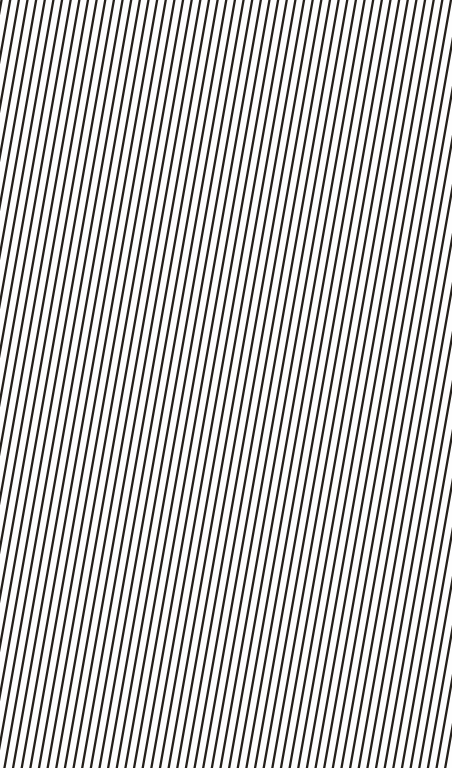
A WebGL 1 fragment shader for this pattern:

```glsl
precision highp float;

uniform vec2 u_resolution;

// Coverage of evenly spaced lines; distances are in line periods.
float lineCoverage(float phase, float halfWidth, float pixel) {
    float dist = abs(fract(phase + 0.5) - 0.5);
    return clamp((halfWidth - dist) / pixel + 0.5, 0.0, 1.0);
}

void main() {
    // Canvas widths, measured from the top left corner
    vec2 p = vec2(gl_FragCoord.x, u_resolution.y - gl_FragCoord.y) / u_resolution.x;

    // Lines leaning ten degrees to the right
    float linesAcross = 52.3;
    float phase = (p.x + p.y * tan(radians(10.0))) * linesAcross - 0.18;
    float ink = lineCoverage(phase, 0.135, linesAcross / u_resolution.x);

    vec3 paper = vec3(0.998);
    vec3 inkColor = vec3(0.14, 0.12, 0.10);
    gl_FragColor = vec4(mix(paper, inkColor, ink), 1.0);
}
```
